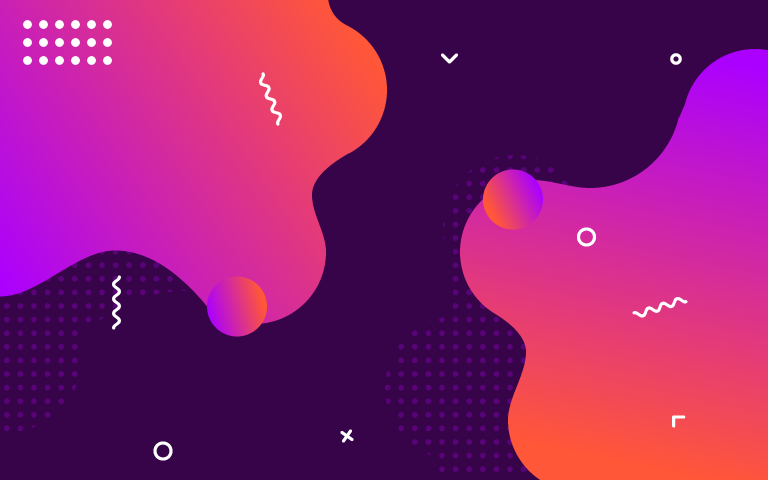
Reproduce this background procedurally as a WebGL 2 fragment shader.

```glsl
#version 300 es
precision highp float;
// Two liquid gradient shapes on deep violet, with halftone dots and small white ornaments.
// Outlines are chains of arcs and eases, giving x as a function of y and y as a function of x.
// The scene is evaluated on a 768 x 480 design grid, y down, and supersampled for smooth edges.
uniform vec2 u_resolution;
out vec4 outColor;

const vec2 GRID = vec2(768.0, 480.0);
const vec3 NIGHT = vec3(0.215, 0.014, 0.285);
const vec3 DOT = vec3(0.35, 0.01, 0.47);
const vec3 VIOLET = vec3(0.67, 0.0, 1.0);
const vec3 ORANGE = vec3(1.0, 0.34, 0.22);
const float LOBE = 72.0; // radius shared by all large lobes

// Height of a circular arc at t
float arc(float t, float center, float r) {
    return sqrt(max(r * r - (t - center) * (t - center), 0.0));
}

float ease(float t, float t0, float t1, float from, float to) {
    return mix(from, to, smoothstep(t0, t1, t));
}

vec3 gradient(vec2 p, vec2 a, vec2 b) {
    return mix(VIOLET, ORANGE, clamp(dot(p - a, b - a) / dot(b - a, b - a), 0.0, 1.0));
}

bool disc(vec2 p, vec2 c, float r) { return distance(p, c) < r; }

// Upper left shape: right side, then underside
bool leftShape(vec2 p) {
    float side = p.y < 25.0 ? 361.0 - arc(p.y, -4.5, 33.0)
        : p.y < 153.0 ? 315.0 + arc(p.y, 90.0, LOBE)
        : p.y < 195.0 ? 312.0 + 0.0212 * pow(195.0 - p.y, 2.0)
        : p.y < 252.0 ? ease(p.y, 195.0, 252.0, 312.0, 326.0)
        : 254.0 + arc(p.y, 252.0, LOBE);
    float under = p.x < 115.0 ? ease(p.x, 0.0, 115.0, 296.5, 250.5)
        : p.x < 207.0 ? 250.5 + 0.0066 * (p.x - 115.0) * (p.x - 115.0)
        : 252.0 + arc(p.x, 254.0, LOBE);
    return p.x < side && p.y < under;
}

// Lower right shape: left side, then top
bool rightShape(vec2 p) {
    float side = p.y < 313.0 ? 532.0 - arc(p.y, 252.0, LOBE)
        : p.y < 352.0 ? 526.0 - 0.0212 * pow(352.0 - p.y, 2.0)
        : p.y < 420.0 ? ease(p.y, 352.0, 420.0, 526.0, 508.0)
        : 580.0 - arc(p.y, 420.0, LOBE);
    float top = p.x < 532.0 ? 252.0 - arc(p.x, 532.0, LOBE)
        : p.x < 590.0 ? ease(p.x, 532.0, 590.0, 180.0, 188.0)
        : p.x < 679.0 ? 97.0 + arc(p.x, 590.0, 91.0)
        : p.x < 685.0 ? 118.0 - 2.33 * (p.x - 679.0)
        : 121.0 - arc(p.x, 755.0, LOBE);
    return p.x > side && p.y > top;
}

// Areas that reveal the halftone grid
bool halftone(vec2 p) {
    bool left = disc(p, vec2(8.0, 358.0), 74.0)
        || (p.x < 205.0 && p.y < 291.0 + 0.004 * (p.x - 185.0) * (p.x - 185.0) && p.y < 358.0);
    bool right = disc(p, vec2(515.0, 227.0), LOBE) || disc(p, vec2(457.0, 388.0), LOBE)
        || (p.x > 452.0 && p.x < 530.0 && p.y > 227.0 && p.y < 388.0)
        || (p.x > 437.0 && p.x < 560.0 && p.y > 388.0);
    return (left || right) && length(fract(p / 13.6) - 0.5) < 0.21;
}

// Ornament strokes, as distances to their center lines
float ring(vec2 p, vec2 c, float r) { return abs(distance(p, c) - r); }

float line(vec2 p, vec2 a, vec2 b) {
    vec2 d = b - a;
    return distance(p, a + d * clamp(dot(p - a, d) / dot(d, d), 0.0, 1.0));
}

float squiggle(vec2 p, vec2 a, vec2 b) {
    float len = distance(a, b), k = 22.0 / len;
    vec2 dir = (b - a) / len;
    float along = dot(p - a, dir), across = dot(p - a, vec2(dir.y, -dir.x));
    float u = clamp(along, 0.0, len), slope = 2.8 * k * sin(k * u);
    return length(vec2(along - u, (across - 2.8 * cos(k * u)) / sqrt(1.0 + slope * slope)));
}

bool ornament(vec2 p) {
    vec2 q = p - vec2(27.5, 24.5), cell = vec2(16.0, 18.0);
    vec2 nearest = clamp(round(q / cell), vec2(0.0), vec2(5.0, 2.0)) * cell;
    float d = min(ring(p, vec2(676.0, 59.0), 4.2), ring(p, vec2(586.5, 237.0), 8.0));
    d = min(d, ring(p, vec2(163.0, 451.0), 8.0));
    // Chevron, drawn with mirrored arms
    d = min(d, line(vec2(abs(p.x - 449.5), p.y), vec2(0.0, 62.0), vec2(7.0, 55.0)));
    // Cross and corner
    vec2 x = p - vec2(347.0, 436.0);
    d = min(d, min(line(x, vec2(-5.0, -3.5), vec2(5.0, 3.5)), line(x, vec2(3.5, -5.0), vec2(-3.5, 5.0))));
    vec2 corner = vec2(673.7, 417.0);
    d = min(d, min(line(p, corner, corner + vec2(10.0, 0.0)), line(p, corner, corner + vec2(0.0, 9.0))));
    // Wavy strokes
    d = min(d, squiggle(p, vec2(116.5, 277.0), vec2(116.5, 328.0)));
    d = min(d, squiggle(p, vec2(260.5, 75.0), vec2(280.5, 123.0)));
    d = min(d, squiggle(p, vec2(635.0, 315.5), vec2(685.0, 299.0)));
    return d < 1.6 || distance(q, nearest) < 4.4;
}

vec3 scene(vec2 p) {
    if (ornament(p)) return vec3(1.0);
    if (disc(p, vec2(237.0, 306.5), 30.0)) return gradient(p, vec2(208.0, 313.0), vec2(262.0, 299.0));
    if (disc(p, vec2(513.0, 199.5), 30.0)) return gradient(p, vec2(538.0, 187.0), vec2(491.0, 211.0));
    if (leftShape(p)) return gradient(p, vec2(0.0, 285.0), vec2(360.0, 40.0));
    if (rightShape(p)) return gradient(p, vec2(745.0, 65.0), vec2(660.0, 470.0));
    return halftone(p) ? DOT : NIGHT;
}

void main() {
    const int N = 4;
    vec3 sum = vec3(0.0);
    for (int i = 0; i < N * N; i++) {
        vec2 offset = (vec2(i % N, i / N) + 0.5) / float(N) - 0.5;
        vec2 uv = (gl_FragCoord.xy + offset) / u_resolution;
        sum += scene(vec2(uv.x, 1.0 - uv.y) * GRID);
    }
    outColor = vec4(sum / float(N * N), 1.0);
}
```
